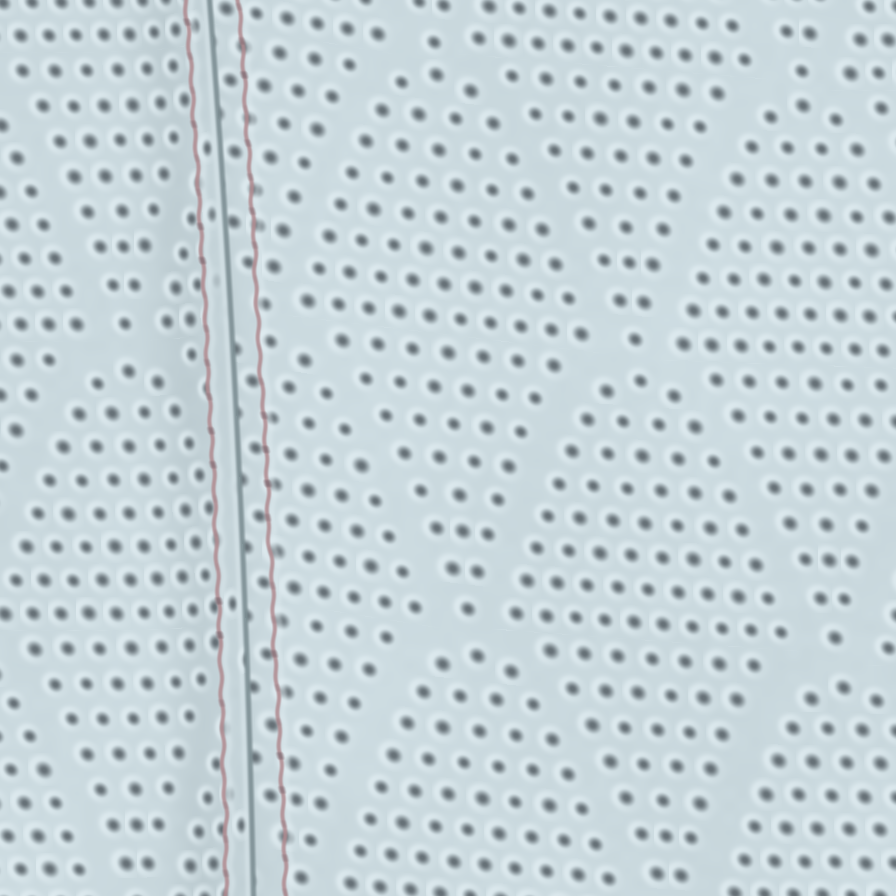
Reproduce this texture procedurally as a three.js fragment shader.

```glsl
varying vec2 vUv;

// Colours
const vec3 LEATHER = vec3(0.794, 0.853, 0.874);
const vec3 RIM = vec3(0.885, 0.932, 0.95);
const vec3 HOLE = vec3(0.38, 0.42, 0.445);
const vec3 SEAM = vec3(0.49, 0.56, 0.58);
const vec3 THREAD = vec3(0.69, 0.54, 0.56);
const vec3 THREAD_DARK = vec3(0.50, 0.39, 0.42);

// Diamond lattice of each panel: centre of one diamond, two steps, and a skew
const vec2 RIGHT_CENTRE = vec2(0.497, 0.354);
const vec2 RIGHT_STEP_A = vec2(0.2275, 0.3415);
const vec2 RIGHT_STEP_B = vec2(0.186, -0.299);
const vec2 RIGHT_SKEW = vec2(-0.004, -0.008);
const vec2 LEFT_CENTRE = vec2(0.148, 0.685);
const vec2 LEFT_STEP_A = vec2(0.203, 0.3225);
const vec2 LEFT_STEP_B = vec2(0.189, -0.3225);

// Rows inside a diamond: x for the upper half, y for the lower half
const vec2 ROW_GAP = vec2(0.0371, 0.0394);
const vec2 RIGHT_DRIFT = vec2(0.0014, 0.0032);
const vec2 LEFT_DRIFT = vec2(0.0002, 0.0011);
const vec2 RIGHT_TILT = vec2(0.12, -0.21);
const vec2 RIGHT_SPREAD = vec2(1.0, -0.15);
const float LEFT_SPREAD = 0.93;
const float ARCH = 0.014;
const float HOLE_RADIUS = 0.0108;
const float JITTER = 0.0012;
const float STITCH_LENGTH = 0.038;

// Curves down the canvas: start, slope, bend
const vec3 SEAM_CURVE = vec3(0.234, 0.078, -0.029);
const vec3 LEFT_THREAD = vec3(0.208, 0.070, -0.025);
const vec3 RIGHT_THREAD = vec3(0.267, 0.0625, -0.0104);

float hash(vec2 p) {
  return fract(sin(dot(p, vec2(127.1, 311.7))) * 43758.5453);
}

float noise(vec2 p) {
  vec2 i = floor(p), f = fract(p);
  f = f * f * (3.0 - 2.0 * f);
  return mix(mix(hash(i), hash(i + vec2(1, 0)), f.x),
             mix(hash(i + vec2(0, 1)), hash(i + vec2(1, 1)), f.x), f.y);
}

float cross2(vec2 a, vec2 b) { return a.x * b.y - a.y * b.x; }

float curveX(vec3 c, float y) { return c.x + y * (c.y + y * c.z); }

// Offset to the nearest hole in one diamond; z is its random size
vec3 diamondHole(vec2 d, vec2 cell, float tilt, vec2 drift, float spread) {
  float y = d.y - tilt * d.x;
  bool lower = y > 0.5 * ROW_GAP.y;
  float gap = lower ? ROW_GAP.y : ROW_GAP.x;
  float row = clamp(floor(y / gap + 0.5), -7.0, 8.0);
  float fromTip = 8.0 - row;
  float count = lower ? fromTip + step(6.0, row) : 10.0 + row;
  float width = lower ? 0.028 * fromTip + 0.0000163 * pow(fromTip, 4.0)
                      : 0.305 + 0.026 * row - 0.000019 * pow(abs(row), 4.0);
  float pitch = max(width * spread / max(count - 1.0, 1.0), 0.01);
  float middle = row * (lower ? drift.y : drift.x);
  float centreIndex = 0.5 * (count - 1.0);
  float i = clamp(floor((d.x - middle) / pitch + centreIndex + 0.5), 0.0, count - 1.0);
  float x = middle + (i - centreIndex) * pitch;
  float tipShift = 0.0035 * max(row - 6.0, 0.0) + 0.004 * max(-6.0 - row, 0.0);
  if (row < -6.5 && abs(i - centreIndex) < 0.5) tipShift -= ARCH;
  vec2 id = cell * 19.0 + vec2(row, i);
  vec2 wobble = vec2(hash(id), hash(id + 7.3)) - 0.5;
  return vec3(d - vec2(x, row * gap + tilt * x + tipShift) - JITTER * wobble,
              0.91 + 0.18 * hash(id + 3.1));
}

// Nearest hole over the neighbouring diamonds; tilt and spread vary across
vec3 panelHole(vec2 p, vec2 centre, vec2 a, vec2 b, vec2 skew,
               vec2 tilt, vec2 drift, vec2 spread) {
  vec2 d = p - centre;
  vec2 home = floor(vec2(cross2(d, b), cross2(a, d)) / cross2(a, b) + 0.5);
  vec3 best = vec3(9.0, 9.0, 1.0);
  for (int j = -1; j <= 1; j++) {
    for (int i = -1; i <= 1; i++) {
      vec2 cell = home + vec2(float(i), float(j));
      vec2 shift = cell.x * a + cell.y * b + cell.x * cell.y * skew;
      vec3 hole = diamondHole(d - shift, cell, tilt.x + tilt.y * shift.x, drift,
                              spread.x + spread.y * max(shift.x, 0.0));
      if (dot(hole.xy, hole.xy) < dot(best.xy, best.xy)) best = hole;
    }
  }
  return best;
}

// Twisted thread with darker knots
vec3 sewThread(vec3 col, vec2 p, vec3 curve, float phase) {
  float turn = p.y / STITCH_LENGTH + phase;
  float sway = 0.0012 * sin(6.2832 * turn) + 0.003 * (noise(vec2(p.y * 22.0, phase)) - 0.5);
  float d = p.x - curveX(curve, p.y) - sway;
  float knot = smoothstep(0.6, 1.0, cos(6.2832 * turn)) * hash(vec2(floor(turn + 0.5), phase));
  col = mix(col, RIM, 0.4 * exp(-pow((d - 0.006) / 0.004, 2.0)));
  float cover = 1.0 - smoothstep(0.0005, 0.004 + 0.002 * knot, abs(d));
  return mix(col, mix(THREAD, THREAD_DARK, knot), 0.85 * cover);
}

void main() {
  vec2 p = vec2(vUv.x, 1.0 - vUv.y); // y runs down from the top
  float side = p.x - curveX(SEAM_CURVE, p.y);

  // Leather tone, with the left panel rolling into the seam
  vec3 col = LEATHER + 0.02 * (noise(p * 5.0) - 0.5) + 0.012 * (noise(p * 70.0) - 0.5);
  col -= 0.045 * exp(-pow((side + 0.055) / 0.035, 2.0));
  col -= 0.03 * exp(-abs(side) / 0.02);

  // Holes: the left panel is foreshortened and partly closed near the seam
  vec3 hole;
  float open = 1.0;
  if (side < 0.0) {
    float squeeze = 0.04 * exp(side / 0.045);
    hole = panelHole(p + squeeze * vec2(1.0, 0.4), LEFT_CENTRE, LEFT_STEP_A, LEFT_STEP_B,
                     vec2(0.0), vec2(0.0), LEFT_DRIFT, vec2(LEFT_SPREAD, 0.0));
    open = mix(1.0, smoothstep(1.02, 1.05, hole.z), smoothstep(-0.034, -0.024, side));
  } else {
    hole = panelHole(p, RIGHT_CENTRE, RIGHT_STEP_A, RIGHT_STEP_B, RIGHT_SKEW,
                     RIGHT_TILT, RIGHT_DRIFT, RIGHT_SPREAD);
  }
  vec2 oval = vec2(dot(hole.xy, vec2(0.8, 0.6)) * 0.9, dot(hole.xy, vec2(-0.6, 0.8)) * 1.08);
  float r = length(oval) / hole.z;
  float facing = 0.6 - 0.4 * dot(hole.xy, vec2(0.95, 0.3)) / max(length(hole.xy), 0.0001);
  col = mix(col, RIM, 0.75 * open * facing * exp(-pow((r - 0.0122) / 0.0044, 2.0)));
  col = mix(col, HOLE, 0.95 * open * (1.0 - smoothstep(0.001, HOLE_RADIUS, r)));

  // Seam fold and the two rows of stitching
  col = mix(col, RIM, 0.4 * exp(-pow((side + 0.0065) / 0.003, 2.0)));
  col = mix(col, SEAM, 0.9 * (1.0 - smoothstep(0.0005, 0.0052, abs(side))));
  col = sewThread(col, p, LEFT_THREAD, 0.35);
  col = sewThread(col, p, RIGHT_THREAD, 0.8);

  gl_FragColor = vec4(col, 1.0);
}
```
